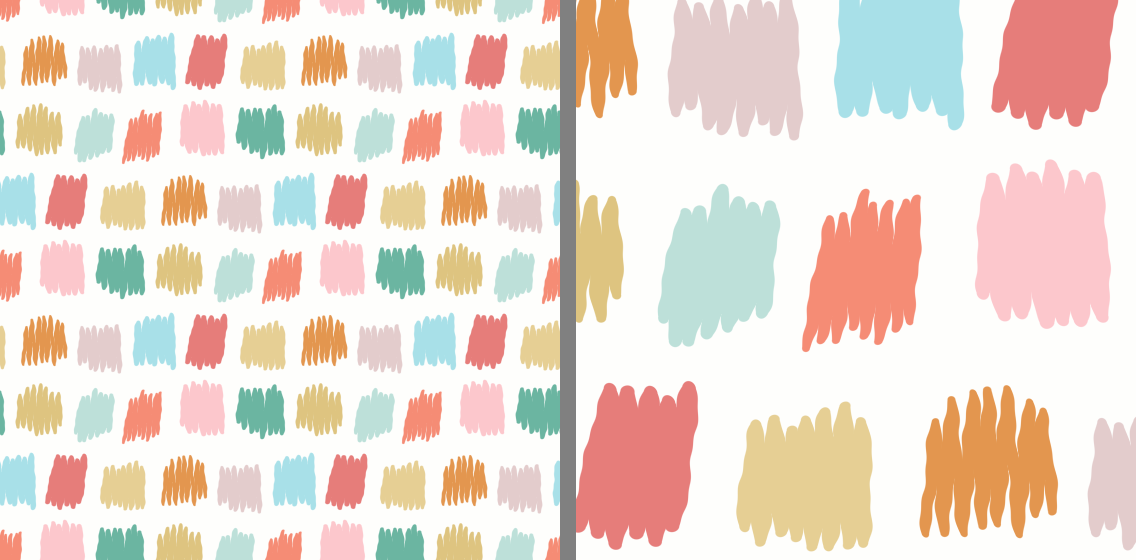
Left: the whole. Right: its middle third, enlarged.
Reproduce this pattern procedurally as a WebGL 2 fragment shader.

```glsl
#version 300 es
precision highp float;
// Rows of pastel zigzag scribbles, ten kinds, in a half-drop repeat on white.

#define TILES 2.0          // repeats across and down
#define TILE 384.0         // units per repeat
#define COLUMNS 5          // scribbles per row of a repeat
#define ROWS 4             // rows per repeat
#define ROW_DROP 38.0      // first row edge below the top
#define LEFT_A 17.6        // first cell edge, odd rows
#define LEFT_B 10.9        // first cell edge, even rows
#define SWAY 0.35          // sideways jitter of the turns
#define TAPER 0.35         // thinning of the stroke ends
#define WOBBLE 0.6         // unevenness of the stroke edges
#define PAPER vec3(0.995, 0.995, 0.99)

uniform vec2 u_resolution;
out vec4 outColor;

const vec3 INK[10] = vec3[10](
  vec3(0.89, 0.59, 0.31), vec3(0.89, 0.80, 0.80), vec3(0.66, 0.88, 0.91),
  vec3(0.90, 0.49, 0.48), vec3(0.90, 0.81, 0.58), vec3(0.87, 0.77, 0.50),
  vec3(0.74, 0.88, 0.85), vec3(0.96, 0.55, 0.46), vec3(0.99, 0.78, 0.80),
  vec3(0.42, 0.71, 0.63));

// Centre offset and half size within the cell
const vec4 BOX[10] = vec4[10](
  vec4(5.0, 3.5, 32.0, 40.0), vec4(4.2, -7.5, 33.0, 38.5),
  vec4(3.0, 2.5, 30.5, 43.0), vec4(-2.4, 1.5, 33.0, 41.0),
  vec4(-1.7, -4.5, 33.5, 36.5), vec4(4.2, 4.5, 33.5, 41.0),
  vec4(3.4, -3.5, 32.5, 39.5), vec4(-5.9, -3.5, 31.0, 41.0),
  vec4(-1.7, 4.5, 32.0, 43.0), vec4(1.5, -0.5, 36.0, 41.5));

// Slant, number of zigzags, stroke radius, raggedness of the ends
const vec4 STROKE[10] = vec4[10](
  vec4(0.0, 7.0, 2.8, 9.0), vec4(1.0, 7.0, 3.7, 10.0),
  vec4(0.0, 6.0, 4.6, 13.0), vec4(6.0, 5.0, 4.9, 8.0),
  vec4(1.5, 7.0, 3.9, 10.0), vec4(0.5, 7.0, 3.3, 11.0),
  vec4(5.0, 6.0, 4.2, 10.0), vec4(5.5, 7.0, 2.9, 10.0),
  vec4(0.0, 6.0, 4.8, 11.0), vec4(1.0, 7.0, 4.1, 11.0));

// Arch of the top and its peak, sag of the bottom and its low point
const vec4 OUTLINE[10] = vec4[10](
  vec4(14.0, 0.1, 3.0, -0.4), vec4(2.0, 0.8, 6.0, 0.35),
  vec4(6.0, 0.3, 2.0, 0.8), vec4(1.0, 0.5, 1.0, -0.3),
  vec4(2.0, 0.8, 3.0, 0.0), vec4(14.0, -0.1, 6.0, 0.0),
  vec4(4.0, 0.2, 6.0, -0.4), vec4(3.0, 0.9, 3.0, -0.6),
  vec4(3.0, 0.1, 3.0, 0.8), vec4(4.0, 0.2, 8.0, 0.4));

float hash(vec2 p) {
  return fract(sin(dot(p, vec2(127.1, 311.7))) * 43758.5);
}

// Turning point k of a scribble: even ones lie at the bottom, odd at the top
vec2 turnPoint(int kind, int k) {
  vec4 stroke = STROKE[kind], outline = OUTLINE[kind];
  vec2 size = BOX[kind].zw - stroke.z - vec2(stroke.x, 0.0);
  float seed = float(kind) * 3.7 + 1.0;
  float sway = (hash(vec2(float(k), seed)) - 0.5) * 2.0 * SWAY;
  float t = clamp((float(k) + sway) / stroke.y - 1.0, -1.0, 1.0);
  float inset = stroke.w * hash(vec2(seed, float(k) + 17.0));
  float top = size.y - inset - outline.x * pow(abs(t - outline.y), 2.0);
  float bottom = -size.y + inset + outline.z * pow(abs(t - outline.w), 2.0);
  float y = (k & 1) == 1 ? top : bottom;
  return vec2(t * size.x + stroke.x * y / size.y, y);
}

// Distance to a stroke that thins towards both ends
float strokeDistance(vec2 p, vec2 a, vec2 b, float radius) {
  vec2 ab = b - a;
  float h = clamp(dot(p - a, ab) / dot(ab, ab), 0.0, 1.0);
  float thin = pow(abs(2.0 * h - 1.0), 6.0) * TAPER;
  return length(p - a - ab * h) - radius * (1.0 - thin);
}

float scribbleDistance(int kind, vec2 p) {
  p -= BOX[kind].xy;
  float phase = float(kind) * 2.3;
  p.x += WOBBLE * (sin(p.y * 0.19 + phase) + 0.5 * sin(p.y * 0.47 + p.x * 0.3));
  int turns = 2 * int(STROKE[kind].y);
  float d = 1e3;
  vec2 last = turnPoint(kind, 0);
  for (int k = 1; k <= turns; k++) {
    vec2 next = turnPoint(kind, k);
    d = min(d, strokeDistance(p, last, next, STROKE[kind].z));
    last = next;
  }
  return d;
}

void main() {
  vec2 uv = gl_FragCoord.xy / u_resolution;
  vec2 p = vec2(uv.x, 1.0 - uv.y) * TILES * TILE;
  vec2 cellSize = TILE / vec2(float(COLUMNS), float(ROWS));

  // Row and column; every second pair of rows shifts by half a repeat
  p.y -= ROW_DROP;
  int row = (int(floor(p.y / cellSize.y)) + ROWS) % ROWS;
  p.x -= ((row & 1) == 0 ? LEFT_A : LEFT_B) + (row >= 2 ? 0.5 * TILE : 0.0);
  int column = (int(floor(p.x / cellSize.x)) + COLUMNS) % COLUMNS;
  int kind = (row & 1) * COLUMNS + column;

  // Ink with a smooth edge
  vec2 local = (fract(p / cellSize) - 0.5) * cellSize * vec2(1.0, -1.0);
  float edge = 0.75 * TILES * TILE / min(u_resolution.x, u_resolution.y);
  float ink = 1.0 - smoothstep(-edge, edge, scribbleDistance(kind, local));
  outColor = vec4(mix(PAPER, INK[kind], ink), 1.0);
}
```
